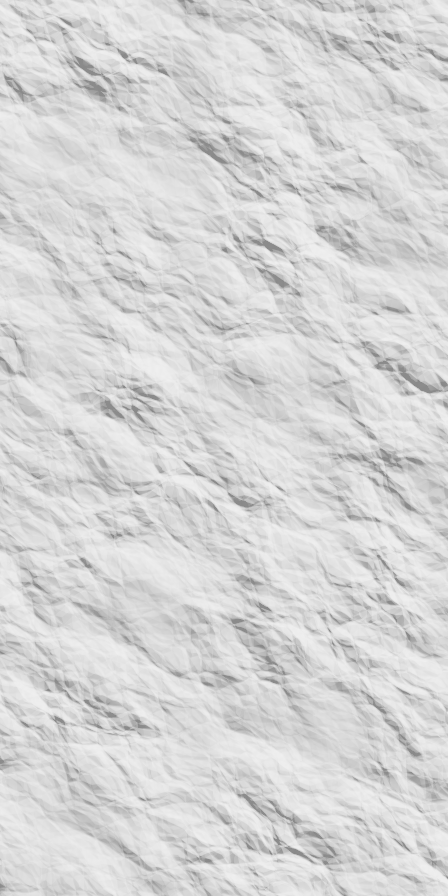
A WebGL 2 fragment shader for this texture:

```glsl
#version 300 es
precision highp float;
// Crumpled white paper: layered flat facets and creases under a raking light.

uniform vec2 u_resolution;
out vec4 fragColor;

vec2 hash2(vec2 p) {
    vec3 q = fract(p.xyx * vec3(0.1031, 0.1030, 0.0973));
    q += dot(q, q.yzx + 33.33);
    return fract((q.xx + q.yz) * q.zy);
}

float cornerSlope(vec2 cell, vec2 offset) {
    float angle = 6.2832 * hash2(cell).x;
    return dot(vec2(cos(angle), sin(angle)), offset);
}

float gradientNoise(vec2 p) {
    vec2 i = floor(p), f = p - i;
    vec2 u = f * f * f * (f * (f * 6.0 - 15.0) + 10.0);
    vec2 x = vec2(1.0, 0.0);
    return mix(mix(cornerSlope(i, f), cornerSlope(i + x, f - x), u.x),
               mix(cornerSlope(i + x.yx, f - x.yx), cornerSlope(i + 1.0, f - 1.0), u.x), u.y);
}

// The difference of the two nearest squared distances is piecewise planar.
float facets(vec2 p) {
    vec2 i = floor(p), f = p - i;
    float nearest = 9.0, second = 9.0;
    for (int y = -1; y <= 1; y++) {
        for (int x = -1; x <= 1; x++) {
            vec2 cell = vec2(x, y);
            vec2 d = cell + 0.1 + 0.8 * hash2(i + cell + 50.0) - f;
            float dist = dot(d, d);
            second = min(second, max(nearest, dist));
            nearest = min(nearest, dist);
        }
    }
    return second - nearest;
}

float paperHeight(vec2 p) {
    // Broad swells, stretched along the falling diagonal
    vec2 swell = vec2(dot(p, vec2(0.82, -0.57)) * 0.7, dot(p, vec2(0.57, 0.82)) * 1.1);
    float height = 0.45 * gradientNoise(swell * 5.0 + 11.0) / 5.0
                 + 0.40 * gradientNoise(swell * 11.0 + 37.0) / 11.0;

    // Bent folds, rougher in some regions than in others
    float roughness = 1.0 + 0.9 * gradientNoise(p * 4.0 + 71.0);
    vec2 q = swell + 0.022 * vec2(gradientNoise(p * 7.0 + 5.0), gradientNoise(p * 7.0 + 93.0));
    q += 0.006 * vec2(gradientNoise(p * 21.0 + 17.0), gradientNoise(p * 21.0 + 59.0));
    float scale = 4.5, steepness = 0.33;
    for (int i = 0; i < 5; i++) {
        height += roughness * steepness * facets(q * scale + 19.0 * float(i)) / scale;
        q = mat2(0.8, 0.6, -0.6, 0.8) * q;
        scale *= 1.75;
        steepness *= 0.97;
    }
    return height;
}

void main() {
    vec2 p = gl_FragCoord.xy / u_resolution.x;
    float reach = 0.0025;
    vec2 toLight = reach * vec2(0.48, 0.88);

    float here = paperHeight(p);
    float ahead = paperHeight(p + toLight);
    float behind = paperHeight(p - toLight);

    // Slope shades the facets, curvature picks out the crease lines
    float slope = (behind - ahead) / (2.0 * reach);
    float ridge = clamp((2.0 * here - ahead - behind) / reach, -2.0, 2.0);
    float light = clamp(slope + 0.28 * ridge + 0.12 * abs(ridge), -2.6, 3.0);

    // Soft shoulder in the whites, longer tail in the shadows
    float grey = 0.95 - 0.097 * exp(-0.55 * light);
    grey += 0.012 * gradientNoise(p * 110.0);
    fragColor = vec4(vec3(grey), 1.0);
}
```
